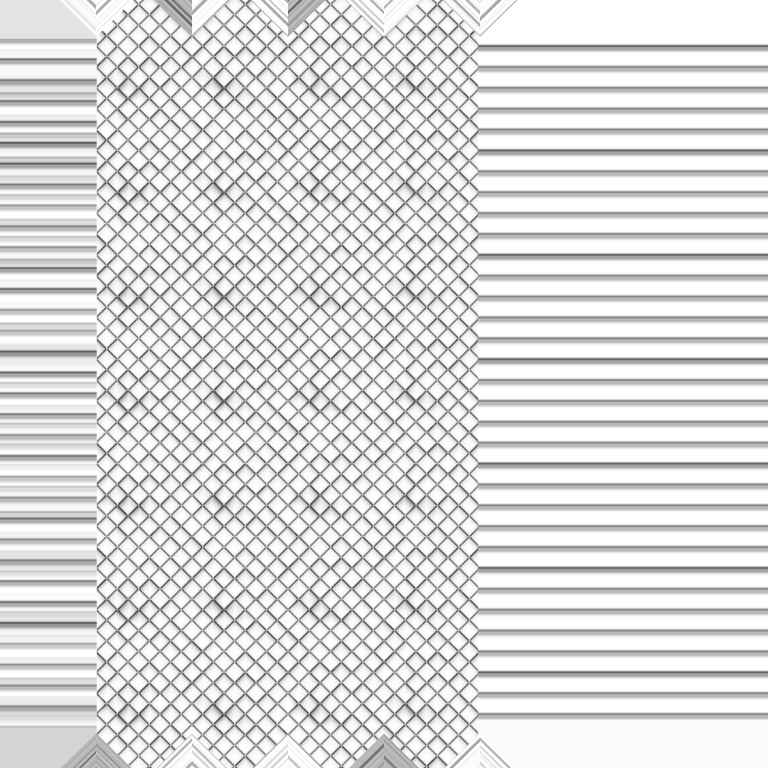
This pattern is drawn by a three.js fragment shader. Its source:

```glsl
// Shaded diamond lattice between two ruled panels, with chevron pockets at its ends.
varying vec2 vUv;

#define LATTICE_LEFT 0.126
#define LATTICE_RIGHT 0.6225
#define CELL vec2(0.027778, 0.02718)
#define LATTICE_ORIGIN vec2(0.625, 0.0703)
#define TILE_WIDTH 0.125
#define POCKET_SLOPE 0.98
#define POCKET_TOP 0.952
#define POCKET_BOTTOM 0.045
#define SOFT 0.0012
#define PAPER 1.0
#define INK 0.32

float hash(vec2 p) {
  return fract(sin(dot(p, vec2(127.1, 311.7))) * 4375.85);
}

// One-dimensional gradient noise, about -0.5 to 0.5.
float gradientNoise(float x, float seed) {
  float i = floor(x), f = fract(x);
  float g0 = hash(vec2(i, seed)) * 2.0 - 1.0;
  float g1 = hash(vec2(i + 1.0, seed)) * 2.0 - 1.0;
  return mix(g0 * f, g1 * (f - 1.0), f * f * (3.0 - 2.0 * f));
}

float band(float x, float lo, float hi) {
  return smoothstep(lo - SOFT, lo + SOFT, x) * (1.0 - smoothstep(hi - SOFT, hi + SOFT, x));
}

// Dark rule with a grey band below it; d is the height above the rule.
float ruleShade(float d) {
  float core = exp(-pow(d / 0.0018, 2.0));
  float under = exp(-pow((d + 0.0042) / 0.0030, 2.0));
  return 0.50 * core + 0.32 * under;
}

// Evenly ruled right panel, every fifth rule stronger.
float rightPanel(float y) {
  float row = (y - LATTICE_ORIGIN.y) / CELL.y;
  float index = floor(row + 0.5);
  float strong = 1.0 - step(0.5, mod(index - 2.0, 5.0));
  float shade = ruleShade((row - index) * CELL.y) * (0.88 + 0.25 * strong);
  return PAPER - shade * band(y, 0.062, 0.945);
}

// Irregularly ruled left panel: main rules plus fainter ones between.
float leftPanel(float y) {
  float row = (y - 0.053) / CELL.y;
  float shade = 0.0;
  for (int n = 0; n < 2; n++) {
    float layer = float(n);
    float shifted = row - 0.42 * layer;
    float index = floor(shifted + 0.5);
    float jitter = (hash(vec2(index, 7.0 + layer)) - 0.5) * 0.28 * layer;
    float chance = hash(vec2(index, 3.0 + layer));
    float strength = mix(0.6 + 0.5 * chance, 0.55 * chance, layer);
    shade += ruleShade((shifted - index - jitter) * CELL.y) * strength;
  }
  shade += 0.25 * max(gradientNoise(row * 0.7, 5.0), 0.0);
  return PAPER - shade;
}

// Woven diamonds: thin edges, with shadows falling from the upper sides.
float lattice(vec2 uv) {
  vec2 grid = (uv - LATTICE_ORIGIN) / CELL;
  vec2 diagonal = vec2(grid.x + grid.y, grid.y - grid.x);
  vec2 id = floor(diagonal), f = fract(diagonal);

  // The weave repeats every 4.5 cells across and every 5 cells up.
  float column = id.x - id.y, row = id.x + id.y;
  vec2 tileId = vec2(mod(column, 9.0), mod(row - floor(column / 9.0), 10.0));

  // Darker shadows gather on a slanted line in each tile.
  float along = mod(grid.x, 4.5);
  float across = mod(grid.y + 0.35 * (along - 1.4) + 2.5, 5.0) - 2.5;
  float accent = exp(-across * across * 3.0) * smoothstep(0.0, 0.5, along) * smoothstep(3.2, 2.2, along);

  vec2 chance = vec2(hash(tileId), hash(tileId + 17.0));
  vec2 strength = 0.12 + 0.42 * chance * chance + 0.20 * accent;
  float reach = mix(8.0, 5.0, max(accent, hash(tileId + 31.0) * 0.5));
  vec2 upper = strength * exp(-(1.0 - f) * reach);
  vec2 lower = 0.12 * exp(-f * 12.0);
  vec2 edge = min(f, 1.0 - f);
  vec2 line = 1.0 - smoothstep(0.015, 0.10, edge);
  float shade = max(upper.x, upper.y) + max(lower.x, lower.y);
  shade += 0.36 * max(line.x, line.y);

  // Tiny bright knots where the edges cross.
  float knot = 1.0 - smoothstep(0.03, 0.11, max(edge.x, edge.y));
  return mix(PAPER - shade, 0.88, 0.6 * knot);
}

// Striped chevrons parallel to the pocket sides.
float pocketTone(float depth, float column, float side, float isTop) {
  float topDark = (1.0 - step(0.5, abs(column - 2.5 - 0.5 * side))) * step(1.5, column) * step(column, 3.5);
  float bottomDark = max(1.0 - step(0.5, abs(column - 1.0)), 1.0 - step(0.5, abs(column - 4.0)));
  float dark = mix(bottomDark, topDark, isTop);
  float seed = column * 5.0 + side * 2.0 + isTop * 23.0;
  float stripe = smoothstep(0.0, 0.25, gradientNoise(depth * 130.0 + 0.5, seed));
  float fine = gradientNoise(depth * 260.0, seed + 9.0);
  return clamp(mix(0.99, 0.72, dark) - 0.32 * stripe + 0.16 * fine, INK, PAPER);
}

void main() {
  vec2 uv = vUv;
  float isTop = step(0.5, uv.y);

  // Flat corners beyond the ruled panels.
  float leftCorner = mix(0.83, 0.89, isTop);
  float left = mix(leftCorner, leftPanel(uv.y), band(uv.y, 0.053, 0.949));
  float right = rightPanel(uv.y) - 0.015 * (1.0 - smoothstep(0.066, 0.069, uv.y));
  float tone = mix(left, right, step(0.5, uv.x));
  tone = mix(tone, lattice(uv), band(uv.x, LATTICE_LEFT, LATTICE_RIGHT));

  // Pockets open outward at every tile boundary.
  float column = clamp(floor(uv.x / TILE_WIDTH + 0.5), 1.0, 5.0);
  float offset = uv.x - column * TILE_WIDTH;
  float height = max(uv.y - POCKET_TOP, POCKET_BOTTOM - uv.y);
  float depth = height - POCKET_SLOPE * abs(offset);
  float pocket = pocketTone(depth, column, offset < 0.0 ? -1.0 : 1.0, isTop);
  tone = mix(tone, pocket, smoothstep(-SOFT, SOFT, depth));

  gl_FragColor = vec4(vec3(clamp(tone, INK, PAPER)), 1.0);
}
```
